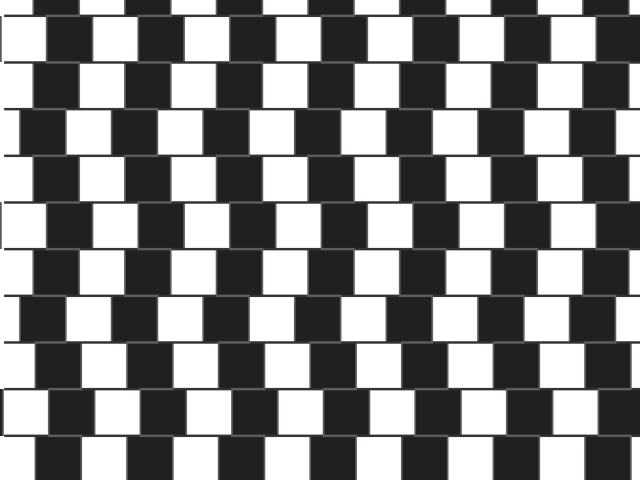
This pattern is drawn by a Shadertoy shader. Its source:

```glsl
// Signed horizontal distance to the nearest dark tile of a row
float tileDistance(float x, float row) {
    float centre = 1.205 + 0.286 * sin(row * 1.5707963) + 0.045 * step(7.5, row);
    float period = 1.963;
    float offset = mod(x - centre + 0.5 * period, period) - 0.5 * period;
    return abs(offset) - 0.509;
}

float coverage(float dist, float pixel) {
    return smoothstep(0.7 * pixel, -0.7 * pixel, dist);
}

void mainImage(out vec4 fragColor, in vec2 fragCoord) {
    // One unit is the height of a row, counted downwards from the top
    float pixel = 10.286 / iResolution.y;
    vec2 p = vec2(fragCoord.x, iResolution.y - fragCoord.y) * pixel;
    p.y += 0.661;

    vec3 ink = vec3(0.135, 0.122, 0.127);
    vec3 grout = vec3(0.37, 0.36, 0.37);

    // Dark tiles with a thin grey rim on their upright sides
    float tile = tileDistance(p.x, floor(p.y));
    vec3 color = mix(vec3(1.0), grout, coverage(tile, pixel));
    color = mix(color, ink, coverage(tile + 0.036, pixel));

    // Mortar lines: grey between two dark tiles, dark beside a white one
    float line = floor(p.y + 0.5);
    float gap = max(tileDistance(p.x, line - 1.0), tileDistance(p.x, line));
    vec3 mortar = mix(vec3(0.2, 0.19, 0.2), grout, coverage(gap, pixel));
    float lineDist = max(abs(p.y - line) - 0.026, 0.089 - p.x);
    color = mix(color, mortar, coverage(lineDist, pixel));

    fragColor = vec4(color, 1.0);
}
```
